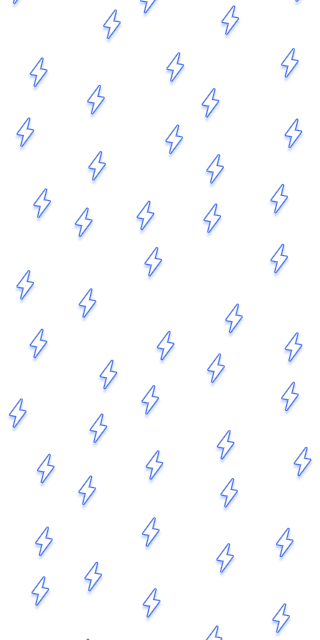
Write a Shadertoy shader that draws this pattern.

```glsl
// Scattered outlined lightning bolts with soft blue shadows on white.

const vec3 PAPER = vec3(1.0);
const vec3 OUTLINE = vec3(0.25, 0.42, 0.90);
const vec3 SHADOW = vec3(0.70, 0.79, 1.0);

// All lengths are fractions of the canvas width.
const vec2 CELL = vec2(0.2, 0.211);
const float JITTER = 0.5;            // share of a cell the bolts may roam
const float HALF_HEIGHT = 0.045;
const float CORNER_RADIUS = 0.0026;
const float HALF_STROKE = 0.0018;
const vec2 SHADOW_OFFSET = vec2(0.0, -0.009);
const float SHADOW_BLUR = 0.011;
const float EDGE_SOFTNESS = 1.25;    // in output pixels

// Half of the bolt outline; the other half is its point reflection.
const vec2 TIP = vec2(0.25, 0.92);
const vec2 NOTCH = vec2(0.07, 0.19);
const vec2 BARB = vec2(0.51, 0.11);

vec2 hash22(vec2 p) {
    vec3 q = fract(vec3(p.xyx) * vec3(0.1031, 0.1030, 0.0973));
    q += dot(q, q.yzx + 33.33);
    return fract((q.xx + q.yz) * q.zy);
}

// Signed distance to a bolt centred on the origin.
float boltDistance(vec2 p) {
    vec2 outline[6] = vec2[6](TIP, NOTCH, BARB, -TIP, -NOTCH, -BARB);
    p /= HALF_HEIGHT;
    float nearest = 1e5;
    float side = 1.0;
    for (int i = 0; i < 6; i++) {
        vec2 a = outline[i];
        vec2 b = outline[(i + 1) % 6];
        vec2 edge = b - a;
        vec2 w = p - a;
        vec2 gap = w - edge * clamp(dot(w, edge) / dot(edge, edge), 0.0, 1.0);
        nearest = min(nearest, dot(gap, gap));
        bvec3 crossing = bvec3(p.y >= a.y, p.y < b.y, edge.x * w.y > edge.y * w.x);
        if (all(crossing) || all(not(crossing))) side = -side;
    }
    return side * sqrt(nearest) * HALF_HEIGHT - CORNER_RADIUS;
}

// Paints shadow, white body and outline over the given colour.
vec3 paintBolt(vec3 color, vec2 p, float softness) {
    float shade = 1.0 - smoothstep(-SHADOW_BLUR, SHADOW_BLUR, boltDistance(p - SHADOW_OFFSET));
    float d = boltDistance(p);
    float body = clamp(0.5 - d / softness, 0.0, 1.0);
    float stroke = clamp(0.5 + (HALF_STROKE - abs(d)) / softness, 0.0, 1.0);
    color = mix(color, SHADOW, shade);
    color = mix(color, PAPER, body);
    return mix(color, OUTLINE, stroke);
}

void mainImage(out vec4 fragColor, in vec2 fragCoord) {
    vec2 uv = fragCoord / iResolution.x;
    float softness = EDGE_SOFTNESS / iResolution.x;
    vec3 color = PAPER;

    // Jittered grid; every other column is shifted by half a row.
    for (int i = -1; i <= 1; i++) {
        float column = floor(uv.x / CELL.x) + float(i);
        float shift = 0.5 * mod(column, 2.0);
        float row = floor(uv.y / CELL.y - shift);
        for (int j = -1; j <= 1; j++) {
            vec2 id = vec2(column, row + float(j));
            vec2 wander = JITTER * (hash22(id + 17.0) - 0.5);
            vec2 center = (id + vec2(0.5, 0.5 + shift) + wander) * CELL;
            vec2 p = uv - center;
            if (dot(p, p) < 0.006) color = paintBolt(color, p, softness);
        }
    }
    fragColor = vec4(color, 1.0);
}
```
